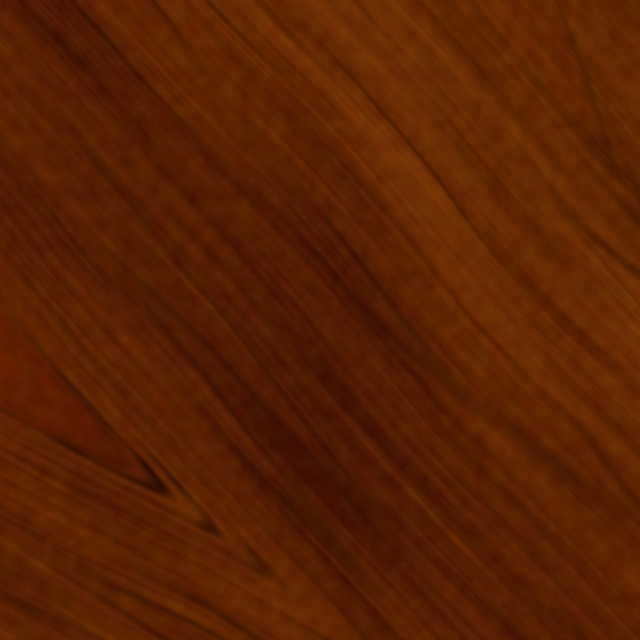
This texture is drawn by a three.js fragment shader. Its source:

```glsl
// Polished dark red-brown wood: diagonal grain with nested pointed figures.
#define DARK_WOOD vec3(0.250, 0.067, 0.000)
#define LIGHT_WOOD vec3(0.460, 0.195, 0.020)
#define VEIN_COLOR vec3(0.170, 0.048, 0.000)
#define HEART_COLOR vec3(0.415, 0.118, 0.004)
#define HEART_TIP vec2(0.26, 0.23)
#define HEART_ANGLE -0.67
#define CORNER_TIP vec2(0.965, 0.73)
#define CORNER_ANGLE -1.02
#define FOLD_SLOPE 0.16
#define FOLD_ROUND 0.012
#define STREAK_CONTRAST 0.34
#define VEIN_STRENGTH 0.42

varying vec2 vUv;

vec2 hashGradient(vec2 cell) {
  float h = fract(sin(dot(cell, vec2(127.1, 311.7))) * 43758.55);
  float angle = 6.28318 * h;
  return vec2(cos(angle), sin(angle));
}

float gradientNoise(vec2 p) {
  vec2 i = floor(p);
  vec2 f = p - i;
  vec2 u = f * f * f * (f * (f * 6.0 - 15.0) + 10.0);
  vec2 e = vec2(1.0, 0.0);
  float a = dot(hashGradient(i), f);
  float b = dot(hashGradient(i + e.xy), f - e.xy);
  float c = dot(hashGradient(i + e.yx), f - e.yx);
  float d = dot(hashGradient(i + e.xx), f - e.xx);
  return 1.4 * mix(mix(a, b, u.x), mix(c, d, u.x), u.y);
}

// Grain level folded about an axis (x), distance along (y) and across it (z).
vec3 foldedGrain(vec2 p, vec2 tip, float angle) {
  vec2 axis = vec2(cos(angle), sin(angle));
  vec2 q = p - tip;
  float along = dot(q, axis);
  float across = dot(q, vec2(-axis.y, axis.x));
  float level = sqrt(across * across + FOLD_ROUND * FOLD_ROUND) + FOLD_SLOPE * along;
  return vec3(level, along, across);
}

// Dark nested arcs, strongest at their tips.
float nestedArcs(vec3 grain, float width) {
  float arcs = 0.0;
  for (int i = 0; i < 3; i++) {
    float k = float(i);
    float d = (grain.x - FOLD_ROUND - 0.0165 * k) / width;
    float reach = grain.z / mix(0.060, 0.016, k * 0.5);
    arcs += exp(-d * d - reach * reach);
  }
  return min(arcs, 1.0);
}

// Thin dark lines along the zero crossings of stretched noise, in long pieces.
float veins(float level, float along, float count, float thickness) {
  float field = gradientNoise(vec2(level * count, along * 0.8) + 83.0);
  float line = 1.0 - smoothstep(0.0, thickness, abs(field + 0.05));
  float piece = gradientNoise(vec2(level * count * 0.6, along * 2.2) + 61.0);
  return line * smoothstep(-0.1, 0.4, piece);
}

float band(float x, float center, float width) {
  float d = (x - center) / width;
  return exp(-d * d);
}

void main() {
  // Slow bending of the whole board
  vec2 p = vUv;
  p += 0.018 * vec2(gradientNoise(vUv * 1.9 + 4.0), gradientNoise(vUv * 1.9 + 17.0));
  p += 0.0015 * gradientNoise(vUv * 11.0 + 31.0);

  vec3 heart = foldedGrain(p, HEART_TIP, HEART_ANGLE);
  vec3 corner = foldedGrain(p, CORNER_TIP, CORNER_ANGLE);
  float level = heart.x;
  float along = heart.y + 0.5 * heart.z;
  float side = heart.z + FOLD_SLOPE * heart.y;

  // Broad dark and light bands with soft clouds
  float tone = 0.60 - 0.31 * band(side, 0.27, 0.18) + 0.20 * band(side, 0.66, 0.14);
  tone += 0.26 * gradientNoise(vec2(side * 6.0, along * 2.4) + 9.0);

  // Streaks from wide to hair-thin, each fading in and out along the grain
  float wide = gradientNoise(vec2(level * 25.0, along * 1.5) + 3.0);
  float medium = gradientNoise(vec2(level * 55.0, along * 2.4) + 23.0);
  float fine = gradientNoise(vec2(level * 105.0, along * 3.2) + 47.0);
  float hair = gradientNoise(vec2(level * 190.0, along * 4.0) + 13.0);
  float presence = 0.8 + 0.9 * gradientNoise(vUv * 5.0 + 37.0);
  tone += STREAK_CONTRAST * (0.75 * wide + 0.52 * medium);
  tone += STREAK_CONTRAST * presence * (0.36 * fine + 0.24 * hair);

  // Sparse pale threads and small mottling
  float thread = gradientNoise(vec2(level * 75.0, along * 1.2) + 71.0);
  tone += 0.12 * smoothstep(0.32, 0.62, thread);
  float mottle = gradientNoise(vUv * 38.0 + 5.0);
  float speck = gradientNoise(vUv * 85.0 + 19.0);
  tone += 0.09 * mottle + 0.07 * speck;

  vec3 color = mix(DARK_WOOD, LIGHT_WOOD, clamp(tone, 0.0, 1.05));

  // Red hearts inside the pointed figures
  float heartMask = 1.0 - smoothstep(0.000, FOLD_ROUND, heart.x);
  float cornerMask = 1.0 - smoothstep(-0.02, FOLD_ROUND + 0.01, corner.x);
  float shade = 0.92 + 0.4 * (tone - 0.5);
  color = mix(color, HEART_COLOR * shade, 0.62 * heartMask + 0.22 * cornerMask);

  // Long dark veins: a few wide soft ones and weaker thin ones
  float vein = veins(level, along, 12.0, 0.11);
  float thinVein = veins(level + 3.7, along, 27.0, 0.12);
  color = mix(color, VEIN_COLOR, VEIN_STRENGTH * max(vein, 0.45 * thinVein));

  // Outlines of the figures, uneven in weight
  float weight = clamp(0.75 + 0.7 * gradientNoise(vUv * 13.0 + 53.0), 0.0, 1.0);
  color = mix(color, VEIN_COLOR, weight * nestedArcs(heart, 0.0045));
  color = mix(color, VEIN_COLOR, 0.45 * weight * nestedArcs(corner, 0.006));

  // Slight drift between red and olive
  color.g += 0.014 * mottle + 0.006 * smoothstep(0.5, 0.9, side);
  color.r += 0.020 * gradientNoise(vUv * 34.0 + 91.0);
  gl_FragColor = vec4(clamp(color, 0.0, 1.0), 1.0);
}
```
